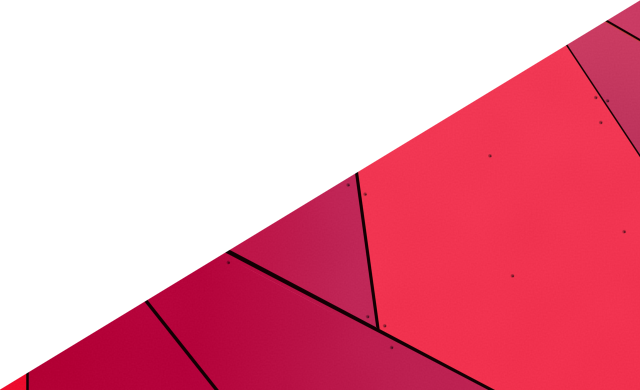
Reproduce this background procedurally as a Shadertoy shader.

```glsl
// Red metal cladding under a white sky: a diagonal roof line cuts off flat panels,
// which are split by dark seams (signed line distances) and dotted with small rivets.
// Lengths are in canvas heights; gradient noise adds a faint grain to the paint.

vec2 hashGradient(vec2 cell) {
    vec2 h = vec2(dot(cell, vec2(127.1, 311.7)), dot(cell, vec2(269.5, 183.3)));
    return 2.0 * fract(sin(h) * 43758.5) - 1.0;
}

float gradientNoise(vec2 p) {
    vec2 i = floor(p), f = fract(p);
    vec2 u = f * f * (3.0 - 2.0 * f);
    vec2 e = vec2(0.0, 1.0);
    float low = mix(dot(hashGradient(i), f), dot(hashGradient(i + e.yx), f - e.yx), u.x);
    float high = mix(dot(hashGradient(i + e.xy), f - e.xy), dot(hashGradient(i + 1.0), f - 1.0), u.x);
    return mix(low, high, u.y);
}

// Signed distance to the line from a to b, positive on its left
float lineSide(vec2 p, vec2 a, vec2 b) {
    vec2 d = normalize(b - a);
    return d.x * (p.y - a.y) - d.y * (p.x - a.x);
}

// Smooth coverage: 1 where the distance is positive
float cover(float dist) {
    float pixel = 1.0 / iResolution.y;
    return smoothstep(-0.7 * pixel, 0.7 * pixel, dist);
}

float seam(float dist, float halfWidth) {
    return cover(halfWidth - abs(dist));
}

// Small bolt head with a darker lower right side
void addRivet(inout vec3 color, vec2 p, vec2 center) {
    vec2 d = p - center;
    color *= 1.0 - 0.32 * smoothstep(0.0065, 0.002, length(d));
    color *= 1.0 - 0.4 * smoothstep(0.0035, 0.001, length(d - vec2(0.0015, -0.001)));
}

void mainImage(out vec4 fragColor, in vec2 fragCoord) {
    vec2 p = fragCoord / iResolution.y;

    // Distances to the roof line and the seams, from left to right
    float roof = lineSide(p, vec2(0.0, 0.001), vec2(1.641, 0.999));
    float leftSeam = p.x - 0.0705;
    float lowSeam = lineSide(p, vec2(0.5556, 0.0), vec2(0.376, 0.2265));
    float longSeam = lineSide(p, vec2(0.5855, 0.3547), vec2(1.2607, 0.0));
    float steepSeam = lineSide(p, vec2(0.970, 0.1517), vec2(0.9145, 0.5556));
    float thinSeam = lineSide(p, vec2(1.453, 0.8846), vec2(1.641, 0.6004));
    float topSeam = lineSide(p, vec2(1.5556, 0.9466), vec2(1.641, 0.8974));

    // Panels, each painted over the one before
    vec3 crimson = mix(vec3(0.70, 0.0, 0.20), vec3(0.71, 0.01, 0.24), p.x / 0.55);
    vec3 raspberry = mix(vec3(0.71, 0.01, 0.23), vec3(0.74, 0.13, 0.32),
                         smoothstep(0.4, 1.15, p.x));
    vec3 plum = mix(vec3(0.74, 0.08, 0.28), vec3(0.75, 0.15, 0.34),
                    smoothstep(0.6, 0.95, p.x));
    vec3 scarlet = mix(vec3(0.945, 0.19, 0.305), vec3(0.945, 0.225, 0.335), p.y);
    vec3 rose = mix(vec3(0.74, 0.20, 0.36), vec3(0.79, 0.23, 0.38),
                    smoothstep(0.6, 0.95, p.y));

    vec3 color = vec3(0.93, 0.05, 0.18);
    color = mix(color, crimson, cover(leftSeam));
    color = mix(color, raspberry, cover(-lowSeam));
    color = mix(color, plum, cover(longSeam));
    color = mix(color, scarlet, cover(longSeam) * cover(-steepSeam));
    color = mix(color, rose, cover(thinSeam));
    color = mix(color, vec3(0.79, 0.23, 0.39), cover(topSeam));

    // Paint grain and a faint groove below the long seam
    color += 0.018 * gradientNoise(p * 230.0) + 0.012 * gradientNoise(p * 7.0);
    float grooveSpan = smoothstep(0.6, 0.65, p.x) * smoothstep(0.88, 0.8, p.x);
    color += 0.035 * grooveSpan * smoothstep(0.002, 0.0, abs(longSeam + 0.015));

    // Rivets in pairs along the seams and in a skewed grid on the bright panel
    for (int i = 0; i < 2; i++) {
        float row = float(i), flip = 2.0 * row - 1.0;
        addRivet(color, p, mix(vec2(0.5855, 0.3269), vec2(1.0043, 0.109), row));
        addRivet(color, p, vec2(1.5427, 0.7457) + flip * vec2(0.015, -0.0043));
        for (int j = 0; j < 2; j++) {
            float column = float(j);
            vec2 besideSteep = mix(vec2(0.9145, 0.5139), vec2(0.9647, 0.1763), column);
            addRivet(color, p, besideSteep + flip * vec2(0.0218, -0.0118));
            addRivet(color, p, vec2(1.2564, 0.6004) + column * vec2(0.2842, 0.0855)
                     + row * vec2(0.0577, -0.3077) + row * column * vec2(0.0021, 0.0278));
        }
    }

    // Dark gaps between the panels, with a warm rim under the top one
    color = mix(color, vec3(0.75, 0.28, 0.15), 0.7 * seam(topSeam + 0.003, 0.0018));
    float gaps = max(seam(leftSeam, 0.0032), seam(lowSeam, 0.0043));
    gaps = max(gaps, seam(longSeam, mix(0.0056, 0.004, smoothstep(0.6, 1.25, p.x))));
    gaps = max(gaps, seam(steepSeam, 0.004) * cover(longSeam));
    gaps = max(gaps, seam(thinSeam, 0.0019));
    gaps = max(gaps, seam(topSeam, 0.0026));
    color = mix(color, vec3(0.07, 0.0, 0.01), gaps);

    // White sky above the roof line
    color = mix(color, vec3(1.0), cover(roof));
    fragColor = vec4(clamp(color, 0.0, 1.0), 1.0);
}
```
